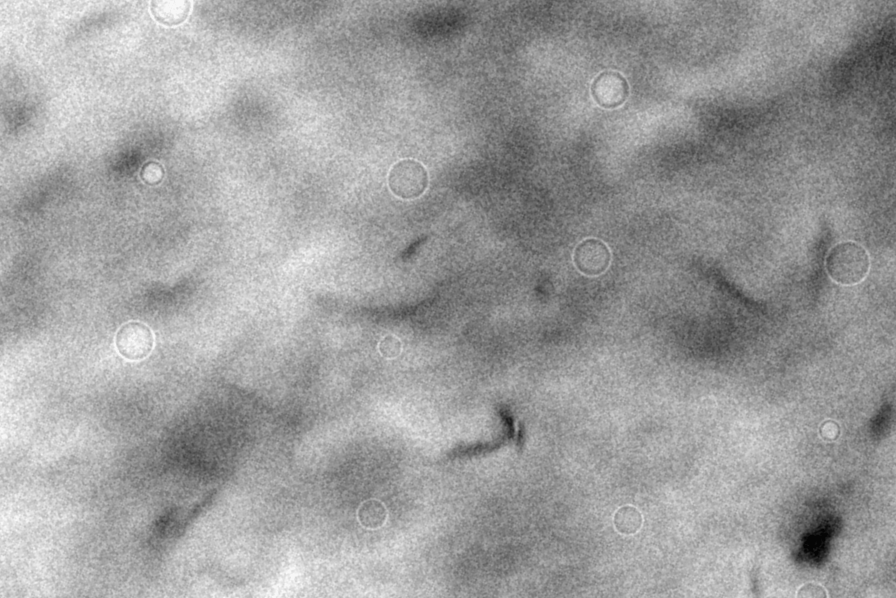
Reproduce this texture procedurally as a Shadertoy shader.

```glsl
// Grainy grey micrograph: blurred slanting smudges, pale ringed bubbles and a few dark clots.

float hash(vec2 p) {
    vec3 q = fract(p.xyx * 0.1031);
    q += dot(q, q.yzx + 33.33);
    return fract((q.x + q.y) * q.z);
}

float noise(vec2 p) {
    vec2 cell = floor(p), f = fract(p);
    f = f * f * (3.0 - 2.0 * f);
    return mix(mix(hash(cell), hash(cell + vec2(1, 0)), f.x),
               mix(hash(cell + vec2(0, 1)), hash(cell + vec2(1, 1)), f.x), f.y);
}

mat2 rotation(float angle) {
    float c = cos(angle), s = sin(angle);
    return mat2(c, -s, s, c);
}

float fbm(vec2 p) {
    float sum = 0.0, weight = 0.5;
    for (int i = 0; i < 4; i++) {
        sum += weight * noise(p);
        p = rotation(0.6) * p * 2.03 + 7.3;
        weight *= 0.5;
    }
    return sum;
}

// Soft ellipse, dark on one flank and faintly lit on the other
float smudge(vec2 p, vec2 size, float relief) {
    vec2 q = p / size;
    return exp(-dot(q, q)) * (1.0 - relief * q.y);
}

// Pale disc inside a dark gap and a thin bright rim
float bubble(vec2 p, float radius, float fill) {
    float d = length(p);
    float rim = (d - radius) / 0.0027;
    float gap = (d - radius * 0.84) / 0.004;
    return fill * smoothstep(radius * 0.85, radius * 0.55, d)
         + 0.15 * exp(-rim * rim) - 0.05 * exp(-gap * gap);
}

void mainImage(out vec4 fragColor, in vec2 fragCoord) {
    vec2 p = fragCoord / iResolution.y;
    vec2 warped = p + 0.07 * (vec2(fbm(p * 8.0), fbm(p * 8.0 + 40.0)) - 0.47);

    // Broad light: bright left side, bright lower corner, dark diagonal band
    float tone = 0.652 + 0.13 * (0.7 - p.x);
    float across = dot(warped - vec2(0.75, 0.45), vec2(-0.5, 0.866));
    tone -= 0.14 * exp(-across * across / 0.022);
    tone += 0.20 * exp(-dot(p, p) / 0.06);
    tone -= 0.14 * smudge(rotation(0.4) * (warped - vec2(0.30, 0.23)), vec2(0.16, 0.07), 0.0);

    // Clouds drawn out along the slant, with finer wisps over them
    vec2 slanted = rotation(0.5) * warped;
    tone += 0.68 * (fbm(slanted * vec2(2.8, 4.4) + 3.0) - 0.47);
    tone += 0.36 * (fbm(slanted * vec2(8.0, 12.0) + 19.0) - 0.47);

    // Scattered out-of-focus smudges
    for (int i = 0; i < 36; i++) {
        float k = float(i);
        vec2 centre = vec2(1.5 * hash(vec2(k, 1.7)), hash(vec2(k, 5.3)));
        float angle = 0.5 + 2.2 * (hash(vec2(k, 9.1)) - 0.5);
        vec2 size = vec2(mix(0.025, 0.075, hash(vec2(k, 12.4))),
                         mix(0.012, 0.036, hash(vec2(k, 17.9))));
        float depth = mix(0.05, 0.22, pow(hash(vec2(k, 23.6)), 2.0));
        tone -= depth * smudge(rotation(angle) * (warped - centre), size, 0.8);
    }

    // Ragged black clot, and a small hooked one with a bright core
    vec2 ragged = warped + 0.03 * (vec2(noise(p * 45.0), noise(p * 45.0 + 9.0)) - 0.5);
    tone -= 0.58 * smudge(rotation(1.1) * (ragged - vec2(1.365, 0.09)), vec2(0.055, 0.034), 0.0);
    tone -= 0.22 * smudge(rotation(0.9) * (warped - vec2(1.39, 0.13)), vec2(0.09, 0.045), 0.0);
    tone -= 0.35 * smudge(rotation(1.0) * (warped - vec2(1.475, 0.30)), vec2(0.04, 0.018), 0.5);
    vec2 hook = warped - vec2(0.85, 0.28);
    tone -= 0.45 * smudge(rotation(-1.2) * hook, vec2(0.036, 0.016), 0.3);
    tone -= 0.24 * smudge(rotation(0.25) * (hook + vec2(0.06, 0.02)), vec2(0.06, 0.011), 0.6);
    tone += 0.55 * smudge(rotation(1.2) * hook, vec2(0.014, 0.006), 0.0);

    // Bubbles of varied size and brightness, spread evenly
    for (int i = 0; i < 12; i++) {
        float k = float(i);
        vec2 centre = fract(vec2(0.15, 0.43) + k * vec2(0.755, 0.57)) * vec2(1.5, 1.0);
        float radius = mix(0.018, 0.038, hash(vec2(k, 41.9)));
        float fill = 0.22 * pow(hash(vec2(k, 47.2)), 1.5);
        tone += bubble(p - centre, radius, fill);
    }

    // Film grain from two crossed fine noises
    float grain = noise(rotation(0.4) * p * 330.0) + noise(rotation(1.1) * p * 240.0 + 60.0) - 1.0;
    tone += 0.125 * grain;

    fragColor = vec4(vec3(clamp(tone, 0.02, 0.97)), 1.0);
}
```
